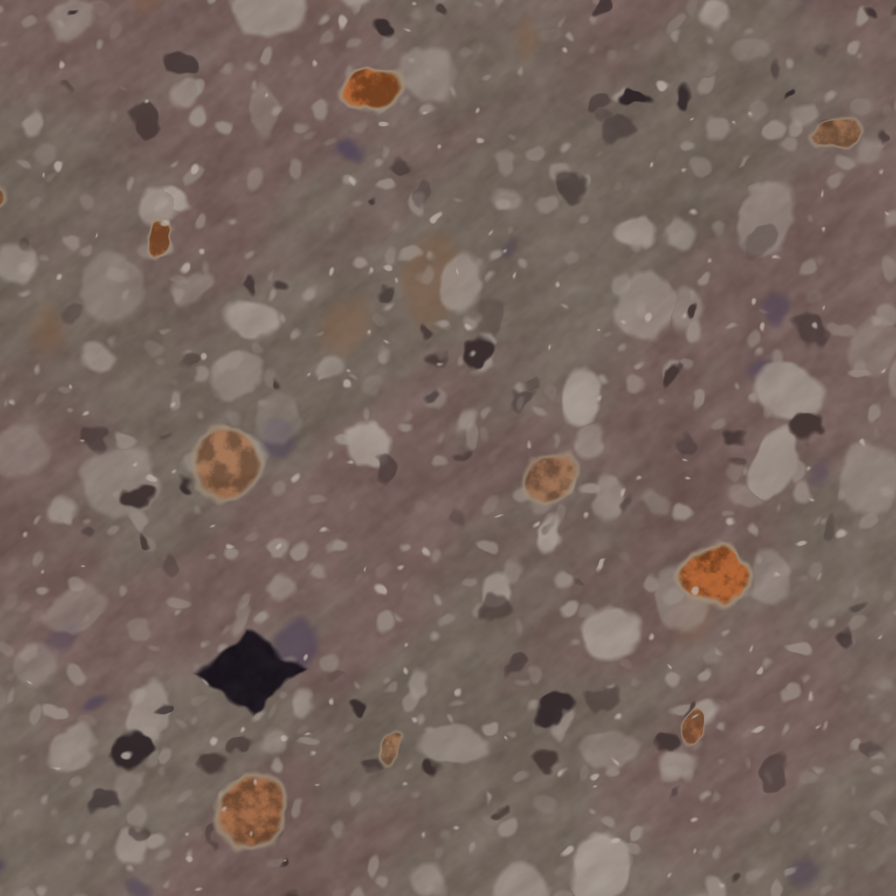
A WebGL 1 fragment shader for this texture:

```glsl
precision highp float;
// Polished stone: grey-mauve matrix with pale, dark, rusty and black mineral grains.
uniform vec2 u_resolution;

#define FLOW_ANGLE 0.66
#define WARP 0.010
#define EDGE 0.0035
#define PALE_CHANCE 0.55
#define CHIP_CHANCE 0.42
#define DARK_CHANCE 0.32
#define RUST_CHANCE 0.85
#define STREAK_CONTRAST 0.075
#define CRYSTAL_POS vec2(0.28, 0.25)

const vec3 OLIVE_GREY = vec3(0.445, 0.400, 0.365);
const vec3 MAUVE = vec3(0.450, 0.365, 0.350);
const vec3 PALE = vec3(0.610, 0.565, 0.535);
const vec3 UMBER = vec3(0.270, 0.215, 0.205);
const vec3 TAN = vec3(0.500, 0.370, 0.275);
const vec3 RUST = vec3(0.570, 0.290, 0.120);
const vec3 VIOLET = vec3(0.320, 0.270, 0.340);
const vec3 BLACK = vec3(0.110, 0.085, 0.115);

vec4 hash4(vec2 p) {
  vec4 q = fract(p.xyxy * vec4(0.1031, 0.1030, 0.0973, 0.1099));
  q += dot(q, q.wzxy + 33.33);
  return fract((q.xxyz + q.yzzw) * q.zywx);
}

float noise(vec2 p) {
  vec2 i = floor(p), f = fract(p);
  f = f * f * (3.0 - 2.0 * f);
  float low = mix(hash4(i).x, hash4(i + vec2(1.0, 0.0)).x, f.x);
  float high = mix(hash4(i + vec2(0.0, 1.0)).x, hash4(i + 1.0).x, f.x);
  return mix(low, high, f.y);
}

float fbm(vec2 p) {
  float sum = 0.0, gain = 0.5;
  for (int i = 0; i < 4; i++) {
    sum += gain * noise(p);
    p = p * 2.03 + 17.3;
    gain *= 0.5;
  }
  return sum / 0.9375;
}

// Coordinates along and across direction a
vec2 turn(vec2 v, float a) {
  float c = cos(a), s = sin(a);
  return vec2(c * v.x + s * v.y, c * v.y - s * v.x);
}

// Scattered ellipses: x = mask, y = depth from rim, zw = random values of the grain
vec4 grains(vec2 p, float cells, float chance, vec2 radii, float soft, float seed) {
  vec4 best = vec4(0.0);
  vec2 base = floor(p * cells);
  for (int y = -1; y <= 1; y++) {
    for (int x = -1; x <= 1; x++) {
      vec2 id = base + vec2(float(x), float(y));
      vec4 a = hash4(id + seed), b = hash4(id + seed + 57.0);
      vec2 d = p - (id + 0.5 + 0.9 * (a.yz - 0.5)) / cells;
      d = turn(d, FLOW_ANGLE + 2.0 * (b.x - 0.5));
      d.y *= 1.0 + 0.8 * b.y;
      float r = mix(radii.x, radii.y, a.w * a.w);
      float dist = length(d) - r;
      float mask = (1.0 - smoothstep(-soft, soft, dist)) * step(a.x, chance);
      if (mask > best.x) best = vec4(mask, clamp(-dist / r, 0.0, 1.0), b.zw);
    }
  }
  return best;
}

void main() {
  vec2 uv = gl_FragCoord.xy / min(u_resolution.x, u_resolution.y);
  vec2 wobble = vec2(noise(uv * 42.0 + 11.0), noise(uv * 42.0 + 83.0)) - 0.5;
  wobble += 0.4 * (vec2(noise(uv * 110.0 + 31.0), noise(uv * 110.0 + 59.0)) - 0.5);
  vec2 p = uv + WARP * wobble;
  vec2 flow = turn(uv, FLOW_ANGLE) + 5.0;

  // Matrix: broad tints, diagonal streaks and fine grit
  float tint = fbm(flow * vec2(4.0, 8.0));
  float streak = fbm(flow * vec2(26.0, 60.0) + 9.0) - 0.5;
  float grit = noise(uv * 130.0 + 7.0) - 0.5;
  vec3 col = mix(OLIVE_GREY, MAUVE, smoothstep(0.35, 0.65, tint));
  col += STREAK_CONTRAST * (streak * 1.5 + grit * 0.3);
  col += 0.06 * (fbm(uv * 5.0 + 41.0) - 0.5);

  // Soft tan and violet stains
  vec4 g = grains(p, 5.0, 0.25, vec2(0.02, 0.055), 0.016, 210.0);
  col = mix(col, TAN, 0.5 * g.x);
  g = grains(p, 8.0, 0.22, vec2(0.012, 0.026), 0.008, 330.0);
  col = mix(col, VIOLET, g.x * mix(0.3, 0.85, g.z));

  // Small pale chips, then larger cloudy pale grains
  g = grains(p, 34.0, CHIP_CHANCE, vec2(0.004, 0.013), EDGE, 450.0);
  col = mix(col, PALE, g.x * mix(0.15, 0.85, g.z));
  g = grains(p, 11.0, PALE_CHANCE, vec2(0.015, 0.042), EDGE * 1.4, 570.0);
  vec3 cloudy = PALE + 0.05 * (g.w - 0.5) + 0.10 * streak;
  col = mix(col, cloudy, g.x * mix(0.4, 1.0, g.z));

  // Dark flecks
  g = grains(p + 0.6 * WARP * wobble, 16.0, DARK_CHANCE, vec2(0.006, 0.022), EDGE, 690.0);
  col = mix(col, mix(UMBER, BLACK, 0.6 * g.w * g.w), g.x * mix(0.3, 1.0, g.z));

  // Rusty grains with a pale rim and mottled core
  g = grains(p, 3.0, RUST_CHANCE, vec2(0.020, 0.046), EDGE, 810.0);
  float mottle = fbm(uv * 65.0 + 23.0);
  vec3 rusty = mix(RUST, TAN, g.z * 0.8);
  rusty = mix(rusty * 0.8, rusty * 1.2 + 0.03, smoothstep(0.3, 0.7, mottle));
  rusty = mix(PALE * vec3(1.0, 0.95, 0.85), rusty, smoothstep(0.04, 0.22, g.y));
  col = mix(col, rusty, g.x * mix(1.0, 0.75, g.z));

  // Bright specks
  g = grains(p, 48.0, 0.06, vec2(0.002, 0.006), EDGE * 0.7, 930.0);
  col = mix(col, PALE + 0.12, g.x * 0.8);

  // Angular black crystal
  vec2 d = abs(turn(p - CRYSTAL_POS, 0.08));
  float facet = (d.x * 0.75 + d.y - 0.046) * 0.8;
  vec3 crystal = BLACK + 0.06 * (mottle - 0.5);
  col = mix(col, crystal, 1.0 - smoothstep(-EDGE, EDGE, facet));

  gl_FragColor = vec4(clamp(col, 0.0, 1.0), 1.0);
}
```
